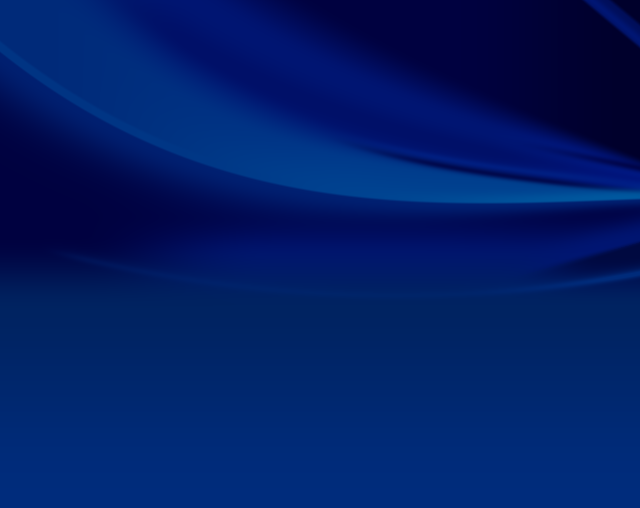
A Shadertoy shader for this background:

```glsl
const vec3 NIGHT      = vec3(0.00, 0.005, 0.25);
const vec3 NIGHT_EDGE = vec3(0.00, 0.00, 0.17);
const vec3 ROYAL      = vec3(0.00, 0.085, 0.45);
const vec3 INDIGO     = vec3(0.00, 0.055, 0.395);
const vec3 TEAL_LEFT  = vec3(0.00, 0.165, 0.475);
const vec3 TEAL_RIGHT = vec3(0.00, 0.26, 0.565);
const vec3 CYAN       = vec3(0.00, 0.36, 0.63);
const vec3 FLOOR_TOP  = vec3(0.00, 0.135, 0.375);
const vec3 FLOOR_LOW  = vec3(0.00, 0.172, 0.485);
const vec3 FOLD_SHADE = vec3(0.00, 0.035, 0.25);

const vec4 RIM_CUBIC  = vec4(0.102, 1.005, -1.095, 0.380);
const vec3 THREAD_ARC = vec3(0.62, 0.582, 0.30); // centre, depth, bend
const float RIM_WIDTH = 0.021;

// Depth of the bright rim, measured down from the top
float rimDepth(float x) {
    return RIM_CUBIC.x + x * (RIM_CUBIC.y + x * (RIM_CUBIC.z + x * RIM_CUBIC.w));
}

float glow(float d, float width) {
    return exp(-d * d / (width * width));
}

float edge(float d, float softness) {
    return smoothstep(-softness, softness, d);
}

// Dark hollow, pale floor and folded sheet under the rim
vec3 lowerField(float x, float y, float below, float aa) {
    vec3 col = mix(NIGHT, INDIGO, 0.45 * smoothstep(0.12, 0.5, x));
    col = mix(col, NIGHT, 0.7 * smoothstep(0.65, 1.0, x));

    float sheet = smoothstep(0.12, 0.42, x) * smoothstep(0.42, 0.51, y);
    col = mix(col, ROYAL, 0.9 * sheet);
    vec3 ground = mix(FLOOR_TOP, FLOOR_LOW, smoothstep(0.56, 0.98, y));
    col = mix(col, ground, smoothstep(0.465, 0.61, y));

    // Fold opening towards the right
    float fold = y - (0.477 + 0.35 * (1.0 - x));
    float reach = smoothstep(0.78, 0.94, x);
    col = mix(col, ROYAL, 0.9 * reach * glow(fold + 0.012, 0.035) * step(fold, 0.0));
    float shade = edge(fold, aa + 0.004 + 0.04 * (1.0 - x));
    col = mix(col, FOLD_SHADE, reach * shade * (1.0 - smoothstep(0.50, 0.60, y)));

    // Thin thread arching across the floor
    float bend = x - THREAD_ARC.x;
    float thread = y - (THREAD_ARC.y - THREAD_ARC.z * bend * bend);
    float strength = smoothstep(0.06, 0.14, x) * (0.22 + 0.65 * smoothstep(0.7, 1.0, x));
    float band = glow(thread, 0.005 + aa) + 0.35 * glow(thread + 0.006, 0.012);
    col = mix(col, vec3(0.0, 0.17, 0.48), min(strength * band, 1.0));

    // Light spilling beneath the rim
    float spill = 0.014 + 0.085 * pow(1.0 - x, 1.5);
    return mix(col, vec3(0.0, 0.13, 0.45), 0.95 * glow(below, spill));
}

// Night sky, broad ribbon and teal blade over the rim
vec3 upperField(float x, float y, float above, float aa) {
    vec3 col = mix(NIGHT, NIGHT_EDGE, smoothstep(0.7, 1.0, x));

    // Streak in the top right corner
    float streak = x - 0.911 - 0.95 * y;
    float inside = edge(streak, 0.003 + aa) * (1.0 - edge(streak - 0.043, 0.006));
    col = mix(col, ROYAL, inside * (0.65 + 0.35 * glow(streak - 0.013, 0.012)));

    // Broad ribbon, narrowing to the right
    float span = 0.072 + 0.5 * (1.0 - x);
    float s = above / span;
    vec3 ribbon = mix(ROYAL, INDIGO, 0.8 * glow(s - 0.53, 0.12));
    ribbon = mix(ribbon, INDIGO, 0.6 * smoothstep(0.72, 0.95, s));
    ribbon += vec3(0.0, 0.02, 0.08) * smoothstep(0.75, 1.0, x);
    ribbon = mix(ribbon, TEAL_LEFT, 0.8 * (1.0 - smoothstep(0.03, 0.30, x)));
    col = mix(col, ribbon, 1.0 - smoothstep(0.80, 1.16, s));

    // Crease below the ribbon's upper edge
    float crease = above - (0.061 + 0.3 * (1.0 - x));
    float creaseFade = smoothstep(0.78, 1.0, x);
    col = mix(col, NIGHT, 0.85 * creaseFade * glow(crease, 0.006 + aa));

    // Teal blade: soft at left, crisp at right
    float left = 1.0 - x;
    float blade = 0.2 - 0.185 * x + 0.08 * pow(left, 4.0) - above;
    float soft = 0.006 + 0.09 * pow(left, 1.6);
    vec3 teal = mix(TEAL_LEFT, TEAL_RIGHT, smoothstep(0.05, 0.58, x));
    teal = mix(teal, ROYAL, 0.35 * smoothstep(0.0, 0.14, above) * smoothstep(0.1, 0.5, x));
    col = mix(col, teal, edge(blade, soft));

    // Dark slit and bright lip along the blade
    float slit = smoothstep(0.50, 0.70, x) * (1.0 - 0.5 * smoothstep(0.85, 1.0, x));
    col = mix(col, vec3(0.0, 0.13, 0.52), 0.75 * slit * glow(blade + 0.014, 0.007));
    col = mix(col, NIGHT, 0.8 * slit * glow(blade, 0.005 + aa));

    // Rim strip at left, cyan gleam at right
    float strip = 1.0 - edge(above - RIM_WIDTH * (1.0 - 0.7 * x), 0.002 + aa);
    col = mix(col, vec3(0.0, 0.22, 0.53), 0.7 * strip * (1.0 - smoothstep(0.2, 0.5, x)));
    float gleam = smoothstep(0.5, 1.0, x) * glow(above - 0.005, 0.014);
    return mix(col, CYAN, 0.85 * gleam);
}

void mainImage(out vec4 fragColor, in vec2 fragCoord) {
    vec2 uv = fragCoord / iResolution.xy;
    float x = uv.x;
    float y = 1.0 - uv.y;
    float aa = 1.0 / iResolution.y;

    float above = rimDepth(x) - y;
    vec3 lower = lowerField(x, y, max(-above, 0.0), aa);
    vec3 upper = upperField(x, y, max(above, 0.0), aa);
    fragColor = vec4(mix(lower, upper, edge(above, 1.5 * aa)), 1.0);
}
```
